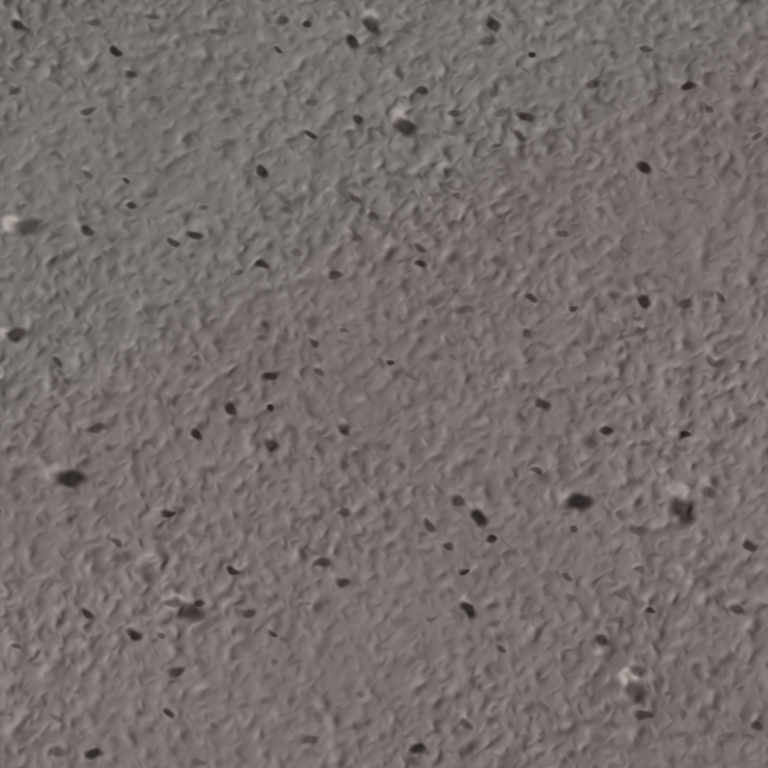
Give the GLSL for this texture, as a WebGL 1 fragment shader.

```glsl
precision highp float;
// Dusty gravel ground in low sun: fine grit, stains, pits and a few stones.
// Grit is cellular noise whose grains are lit at upper left and shaded at lower
// right; pits and stones are sparse cells holding a shadow and a pale cap.

uniform vec2 u_resolution;

const vec3 GROUND = vec3(0.474, 0.441, 0.431);
const vec3 SHADOW = vec3(0.180, 0.153, 0.153);
const vec3 PALE = vec3(0.700, 0.670, 0.650);
const vec3 COOL_TINT = vec3(-0.020, 0.001, -0.004);
const float BROAD_CELLS = 25.0;
const float COARSE_CELLS = 46.0;
const float FINE_CELLS = 76.0;
const float BROAD_RELIEF = 0.20;
const float COARSE_RELIEF = 0.44;
const float FINE_RELIEF = 0.30;
const float SHADE_BIAS = 1.25;     // shaded flanks are stronger than lit ones
const float LIGHT_ANGLE = -0.38;   // direction in which shadows fall
const float STAIN_CELLS = 33.0;
const float STAIN_CHANCE = 0.30;
const float STAIN_SIZE = 0.27;     // half length, in cells
const float STAIN_DEPTH = 0.30;
const float PIT_CELLS = 21.0;
const float PIT_CHANCE = 0.22;
const float PIT_SIZE = 0.22;
const float STONE_CELLS = 7.0;
const float STONE_CHANCE = 0.15;
const float STONE_SIZE = 0.15;
const float FORESHORTENING = 0.10; // grains get flatter towards the top

vec3 hash3(vec2 cell, float seed) {
  vec3 h = fract(vec3(cell.xyx + seed) * vec3(0.1031, 0.1030, 0.0973));
  h += dot(h, h.yxz + 33.33);
  return fract((h.xxy + h.yzz) * h.zyx);
}

// Coordinates along (x) and across (y) the given direction.
vec2 alongAxis(vec2 p, float angle) {
  float c = cos(angle), s = sin(angle);
  return vec2(c * p.x + s * p.y, c * p.y - s * p.x);
}

// Slow swell in about -1..1 from layered sines.
float swell(vec2 p) {
  return 0.45 * sin(p.x * 5.1 + 2.0 * sin(p.y * 3.7))
       + 0.35 * sin(p.y * 8.3 - p.x * 3.9 + 1.3)
       + 0.20 * sin(p.x * 17.0 + p.y * 13.0 + 2.0 * sin(p.y * 9.0));
}

// Bends outlines so that grains are not perfect ellipses.
vec2 roughen(vec2 p) {
  return p + 0.0014 * vec2(sin(p.y * 230.0 + 3.0 * sin(p.x * 67.0)),
                           sin(p.x * 210.0 + 3.0 * sin(p.y * 83.0)));
}

// Sum of small bumps, each bright on one flank and dark on the other.
float grit(vec2 p, float seed) {
  vec2 home = floor(p);
  float sum = 0.0;
  for (int j = -1; j <= 1; j++) {
    for (int i = -1; i <= 1; i++) {
      vec2 cell = home + vec2(float(i), float(j));
      vec3 rnd = hash3(cell, seed);
      float turn = LIGHT_ANGLE + 1.5 * (rnd.z - 0.5);
      vec2 q = alongAxis(p - cell - rnd.xy, turn);
      float height = 0.2 + 1.05 * fract(rnd.z * 7.31 + rnd.x);
      sum -= height * q.x * exp(-10.0 * q.x * q.x - 4.5 * q.y * q.y);
    }
  }
  return sum;
}

float softBlob(vec2 q, vec2 radii) {
  return 1.0 - smoothstep(0.45, 1.35, length(q / radii));
}

// Sparse, loosely clustered debris: x is shadow cover, y is pale cap cover.
vec2 debris(vec2 p, float chance, float size, float seed) {
  vec2 home = floor(p);
  vec2 cover = vec2(0.0);
  for (int j = -1; j <= 1; j++) {
    for (int i = -1; i <= 1; i++) {
      vec2 cell = home + vec2(float(i), float(j));
      vec3 place = hash3(cell, seed);
      vec3 look = hash3(cell, seed + 17.0);
      float present = step(place.z, chance * (1.0 + 0.6 * swell(cell * 0.13 + seed)));
      float radius = size * mix(0.6, 1.2, look.x);
      float turn = LIGHT_ANGLE + 1.5 * (look.y - 0.5);
      vec2 q = alongAxis(p - cell - mix(vec2(0.15), vec2(0.85), place.xy), turn);
      float dark = softBlob(q, radius * vec2(1.0, 0.58));
      float cap = softBlob(q + radius * vec2(0.95, -0.4), radius * vec2(0.7, 0.6));
      cover = max(cover, present * vec2(dark, cap) * mix(vec2(0.4, 1.0), vec2(1.0, 0.5), look.z));
    }
  }
  return cover;
}

void main() {
  vec2 uv = gl_FragCoord.xy / u_resolution.y;
  vec2 ground = uv + vec2(0.0, FORESHORTENING * uv.y * uv.y);
  vec2 p = roughen(ground);

  // Lit relief, calmer in some patches.
  float relief = BROAD_RELIEF * grit(p * BROAD_CELLS, 23.0)
               + COARSE_RELIEF * grit(p * COARSE_CELLS, 3.0)
               + FINE_RELIEF * grit(p * FINE_CELLS, 41.0);
  relief *= 1.0 + 0.35 * swell(ground * 1.7 + 4.0);
  relief *= relief < 0.0 ? SHADE_BIAS : 1.0;

  // Broad changes of brightness and a cooler upper left.
  float coolness = smoothstep(-0.1, 1.3, uv.y - 0.5 * uv.x);
  float mottle = 0.012 * swell(ground) + 0.008 * swell(ground.yx * 3.1 + 2.0);
  vec3 color = GROUND + mottle + COOL_TINT * coolness + relief;

  // Faint stains, pits with faint caps, then stones with bright caps.
  vec2 stains = debris(p * STAIN_CELLS, STAIN_CHANCE, STAIN_SIZE, 57.0);
  vec2 pits = debris(p * PIT_CELLS, PIT_CHANCE, PIT_SIZE, 71.0);
  vec2 stones = debris(p * STONE_CELLS, STONE_CHANCE, STONE_SIZE, 113.0);
  color = mix(color, SHADOW, STAIN_DEPTH * stains.x);
  color = mix(color, PALE + relief, max(0.3 * pits.y, stones.y));
  color = mix(color, SHADOW + 0.4 * relief, max(0.95 * pits.x, stones.x));

  gl_FragColor = vec4(clamp(color, 0.0, 1.0), 1.0);
}
```
